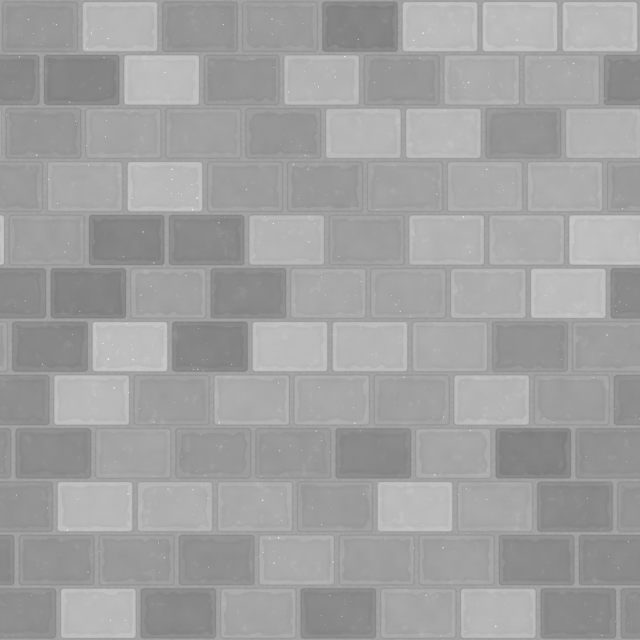
Reproduce this texture procedurally as a Shadertoy shader.

```glsl
// Grey glazed bricks, 8 across and 12 down, each row sliding a bit past half a brick.
// A rounded-box distance shapes each brick; hashes and value noise give its shade,
// ragged bevel, faint mottling and clustered pale specks.

const vec2 GRID = vec2(8.0, 12.0);
const vec2 BRICK_HALF = vec2(0.0586, 0.0388);
const float CORNER = 0.005;
const float ROW_SHIFT = 0.5208;     // in brick widths
const float SPECK_GRID = 128.0;     // speck cells per canvas width
const float GROUT_SHADE = 0.635;
const float DARKEST = 0.515;
const float LIGHTEST = 0.745;

float hash(vec2 p) {
    vec3 q = fract(vec3(p.xyx) * 0.1031);
    q += dot(q, q.yzx + 33.33);
    return fract((q.x + q.y) * q.z);
}

float valueNoise(vec2 p) {
    vec2 i = floor(p), f = fract(p);
    f = f * f * (3.0 - 2.0 * f);
    return mix(mix(hash(i), hash(i + vec2(1, 0)), f.x),
               mix(hash(i + vec2(0, 1)), hash(i + vec2(1, 1)), f.x), f.y);
}

float fbm(vec2 p) {
    float sum = 0.0, amp = 0.5;
    for (int i = 0; i < 4; i++) {
        sum += amp * valueNoise(p);
        p = p * 2.03 + 17.1;
        amp *= 0.5;
    }
    return sum;
}

float roundedBox(vec2 p, vec2 halfSize, float radius) {
    vec2 q = abs(p) - halfSize + radius;
    return length(max(q, 0.0)) + min(max(q.x, q.y), 0.0) - radius;
}

// Coverage of the inside of a distance field, smoothed over one pixel.
float fill(float d, float pixel) {
    return clamp(0.5 - d / pixel, 0.0, 1.0);
}

// Pale dots, dense around one random spot of the brick.
float specks(vec2 p, vec2 seed, float pixel) {
    vec2 g = p * SPECK_GRID;
    vec2 id = floor(g) + seed * 41.0;
    vec2 spot = (vec2(hash(seed + 3.7), hash(seed + 8.2)) - 0.5) * vec2(0.1, 0.065);
    float amount = pow(hash(seed + 5.3), 3.0);
    float cluster = exp(-dot(p - spot, p - spot) * 2200.0);
    float chance = 0.012 + amount * (0.03 + 0.28 * cluster);
    vec2 jitter = (vec2(hash(id + 1.3), hash(id + 6.9)) - 0.5) * 0.45;
    float radius = mix(0.0002, 0.0012, pow(hash(id + 9.4), 2.0));
    float d = length(fract(g) - 0.5 - jitter) / SPECK_GRID - radius;
    return step(hash(id), chance) * fill(d, pixel);
}

float brickShade(vec2 p, vec2 seed, float d, float pixel) {
    float base = mix(DARKEST, LIGHTEST, hash(seed + 0.5));
    vec2 grain = p + seed * 3.17;

    // Worn face
    float shade = base + 0.035 * (fbm(grain * 45.0) - 0.47);
    shade += 0.025 * smoothstep(0.62, 0.8, fbm(grain * 80.0 + 50.0));

    // Bevel with a ragged inner edge and a fine lip
    float ragged = 0.0045 + 0.006 * pow(valueNoise(grain * 95.0), 2.0);
    float inner = d + ragged;
    float bevel = 1.0 - fill(inner, pixel * 1.3);
    shade += bevel * mix(0.012, 0.03, hash(seed + 2.6));
    float lip = exp(-pow(inner / 0.0012, 2.0));
    shade += 0.018 * lip * (hash(seed + 7.1) - 0.35);
    shade -= 0.012 * exp(-pow((inner + 0.003) / 0.003, 2.0));

    return shade + 0.2 * specks(p, seed, pixel);
}

void mainImage(out vec4 fragColor, in vec2 fragCoord) {
    vec2 uv = fragCoord / iResolution.xy;
    float pixel = 1.0 / min(iResolution.x, iResolution.y);

    // Brick layout, rows counted from the top
    vec2 q = vec2(uv.x, 1.0 - uv.y) * GRID;
    float row = floor(q.y);
    q.x -= row * ROW_SHIFT;
    vec2 seed = vec2(mod(floor(q.x), GRID.x), row) + 1.0;
    vec2 p = (fract(q) - 0.5) / GRID;
    float d = roundedBox(p, BRICK_HALF, CORNER);

    // Grout with fine grain
    float grout = GROUT_SHADE + 0.03 * (valueNoise(uv * 300.0) - 0.5);
    float shade = mix(grout, brickShade(p, seed, d, pixel), fill(d, pixel));

    // Thin dark joint line around each brick
    shade -= 0.045 * exp(-pow(d / 0.0013, 2.0));
    fragColor = vec4(vec3(shade), 1.0);
}
```
